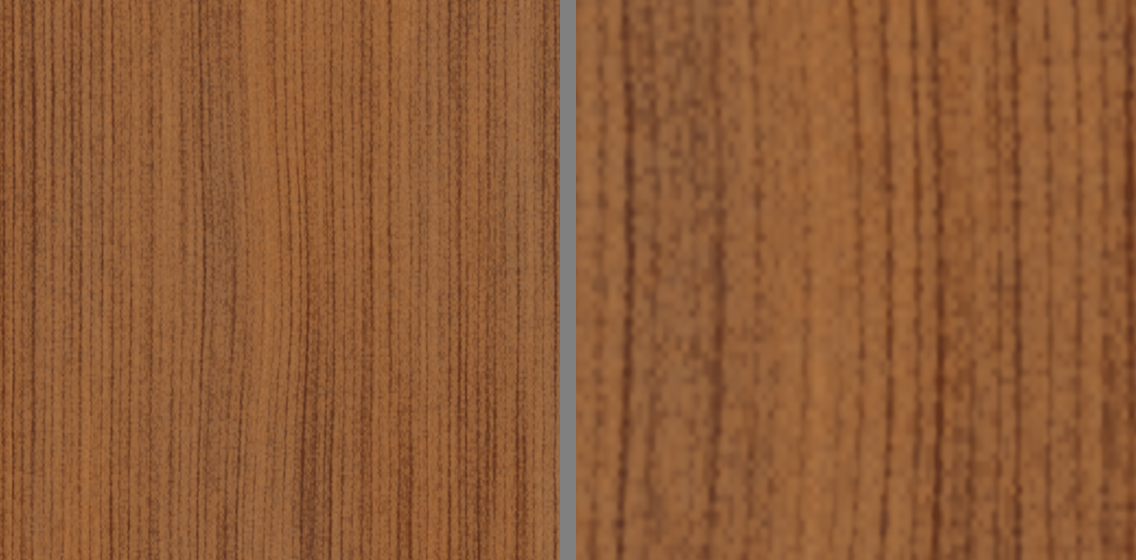
Left, the full canvas; right, a detail of the centre.
Write a WebGL 2 fragment shader that draws this texture.

```glsl
#version 300 es
precision highp float;
// Straight-grained brown wood with thin dark vertical growth lines.
// Jittered line cells are bent by slow noise, then layered over broad tone
// bands, long streaks and a short-fibred speckle.

#define LINE_COUNT 58.0
#define LINE_WIDTH 0.185
#define LINE_DEPTH 1.15
#define BASE_TONE 0.87
#define BAND_TONE 0.46
#define STREAK_TONE 0.42
#define SPECKLE_TONE 0.46
#define BEND 0.015
#define DRIFT 0.009
#define HUE_DRIFT 0.030
#define HIGHLIGHT 0.75

uniform vec2 u_resolution;
out vec4 fragColor;

const vec3 DARK_WOOD = vec3(0.458, 0.270, 0.160);
const vec3 LIGHT_WOOD = vec3(0.622, 0.412, 0.245);

float hash(vec2 p) {
    uvec2 q = uvec2(ivec2(floor(p)) + 4096);
    uint h = q.x * 73856093u ^ q.y * 19349663u;
    h = (h ^ (h >> 15)) * 2246822519u;
    h = (h ^ (h >> 13)) * 3266489917u;
    h ^= h >> 16;
    return float(h & 65535u) / 65535.0;
}

// Smooth value noise, from -1 to 1
float noise(vec2 p) {
    vec2 i = floor(p), f = fract(p);
    f = f * f * (3.0 - 2.0 * f);
    float low = mix(hash(i), hash(i + vec2(1, 0)), f.x);
    float high = mix(hash(i + vec2(0, 1)), hash(i + vec2(1, 1)), f.x);
    return 2.0 * mix(low, high, f.y) - 1.0;
}

// Slow sideways bending of the grain, strongest near the middle
float grainCoord(vec2 uv) {
    float core = exp(-pow((uv.x - 0.49) / 0.13, 2.0));
    float bulge = exp(-pow((uv.y - 0.48) / 0.25, 2.0));
    float x = uv.x - BEND * core * bulge;
    x += DRIFT * noise(vec2(uv.x * 3.0, uv.y * 1.6) + 31.0) * (0.3 + 0.7 * core);
    return x + 0.0010 * noise(vec2(uv.x * 30.0, uv.y * 12.0) + 7.0);
}

// Dark growth lines, one jittered line in each cell
float growthLines(float x, float y) {
    float cells = x * LINE_COUNT;
    float cell = floor(cells);
    float dark = 0.0;
    for (float k = -1.0; k <= 1.0; k++) {
        float id = cell + k;
        float center = id + 0.5 + 0.4 * (hash(vec2(id, 11.0)) - 0.5);
        float width = LINE_WIDTH * mix(0.8, 1.25, hash(vec2(id, 23.0)));
        float strength = mix(0.4, 1.0, hash(vec2(id, 37.0)));
        strength *= 0.95 + 0.25 * noise(vec2(id * 5.0, y * 4.0));
        float d = (cells - center) / width;
        float core = exp(-d * d);
        float shade = 0.3 * exp(-abs(d) * 0.6) * smoothstep(0.5, -0.5, d);
        dark = max(dark, strength * max(core, shade));
    }
    float region = 0.9 + 0.3 * noise(vec2(x * 9.0, y * 1.2) + 53.0);
    return dark * region;
}

void main() {
    vec2 uv = gl_FragCoord.xy / u_resolution;
    float x = grainCoord(uv);

    // Broad bands and long streaks along the grain
    float bands = 0.60 * noise(vec2(x * 11.0, uv.y * 0.8) + 127.0)
                + 0.55 * noise(vec2(x * 29.0, uv.y * 1.2) + 173.0);
    float streaks = 0.6 * noise(vec2(x * 95.0, uv.y * 1.6) + 211.0)
                  + 0.6 * noise(vec2(x * 190.0, uv.y * 5.0) + 263.0);

    // Short fibres and pores
    float speckle = 0.85 * noise(uv * vec2(256.0, 200.0) + 307.0)
                  + 0.25 * noise(uv * vec2(140.0, 85.0) + 401.0);

    float tone = BASE_TONE + BAND_TONE * bands + STREAK_TONE * streaks
               + SPECKLE_TONE * speckle - LINE_DEPTH * growthLines(x, uv.y);

    // Soften the brightest wood and limit the darkest
    tone = max(min(tone, HIGHLIGHT + 0.5 * (tone - HIGHLIGHT)), -0.45);

    // Drift between redder and greyer wood
    float hue = noise(vec2(x * 13.0, uv.y * 1.6) + 503.0)
              + 0.6 * noise(uv * vec2(110.0, 70.0) + 601.0);
    vec3 color = mix(DARK_WOOD, LIGHT_WOOD, tone);
    color += HUE_DRIFT * hue * vec3(-0.45, 0.15, 0.6);
    fragColor = vec4(color, 1.0);
}
```
